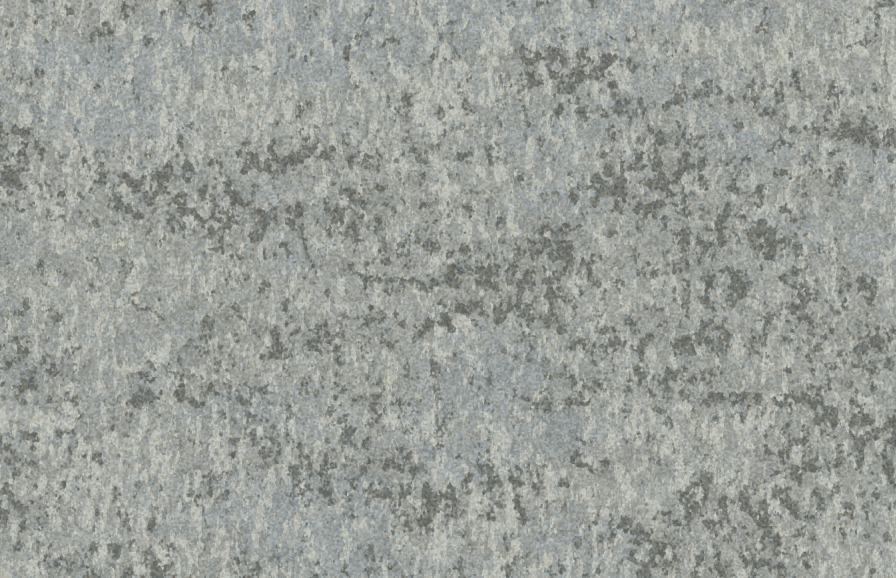
This texture is drawn by a Shadertoy shader. Its source:

```glsl
const vec3 STONE = vec3(0.612, 0.628, 0.605);
const vec3 HAZE  = vec3(0.605, 0.629, 0.624);
const vec3 DARK  = vec3(0.405, 0.418, 0.394);
const vec3 PALE  = vec3(0.735, 0.744, 0.708);

const vec2 PATCH_SCALE = vec2(3.0, 7.5);     // wide worn areas
const vec2 HAZE_SCALE  = vec2(2.4, 6.5);     // smooth bluish smears
const vec2 FLAKE_SCALE = vec2(62.0, 50.0);   // dark pits
const vec2 CHIP_SCALE  = vec2(88.0, 38.0);   // upright pale chips
const vec2 DRIP_SCALE  = vec2(60.0, 10.0);   // long upright streaks
const float GRAIN_SCALE = 290.0;

const float PATCH_GAIN = 0.68;
const float MOTTLE_GAIN = 0.12;
const float GRAIN_GAIN = 0.15;
const float TINT_GAIN = 0.04;
const vec2 DARK_EDGE = vec2(0.53, 0.78);
const vec2 PALE_EDGE = vec2(0.51, 0.69);
const float SEAM_Y = 0.297;   // share of the height
const float SEAM_X = 0.490;   // share of the width

vec3 hash3(vec2 p) {
    vec3 q = fract(p.xyx * vec3(0.1031, 0.1030, 0.0973));
    q += dot(q, q.yxz + 33.33);
    return fract((q.xxy + q.yzz) * q.zyx);
}

// Cellular noise: random cell values blended by distance to jittered centres
float cells(vec2 p) {
    vec2 cell = floor(p), f = p - cell;
    float sum = 0.0, total = 0.0;
    for (int j = -1; j <= 1; j++)
    for (int i = -1; i <= 1; i++) {
        vec2 offset = vec2(i, j);
        vec3 h = hash3(cell + offset + 200.0);
        vec2 d = offset + h.xy - f;
        float weight = exp(-6.0 * dot(d, d));
        sum += weight * h.z;
        total += weight;
    }
    return sum / total;
}

float layers(vec2 p, int count, float rough) {
    float sum = 0.0, total = 0.0, gain = 1.0;
    for (int i = 0; i < count; i++) {
        sum += gain * cells(p);
        total += gain;
        gain *= rough;
        p = p * 2.03 + vec2(17.3, 31.7);
    }
    return sum / total;
}

void mainImage(out vec4 fragColor, in vec2 fragCoord) {
    vec2 p = fragCoord / iResolution.y;
    float seamX = SEAM_X * iResolution.x / iResolution.y;

    // Broad structure: worn patches, level bands, hazy smears
    vec2 warp = 0.02 * sin(p.yx * vec2(9.0, 5.0) + 2.0 * sin(p * vec2(4.0, 7.0)));
    vec2 q = p + warp;
    float worn = layers(q * PATCH_SCALE + 3.0, 5, 0.75) - 0.5;
    float band = sin(20.0 * q.y + 0.6 * sin(3.0 * p.x)) * (0.6 + 0.4 * sin(4.3 * p.x + 1.0));
    float haze = smoothstep(0.46, 0.68, layers(q * HAZE_SCALE + 41.0, 5, 0.65));

    // Upright streaking above the middle and below the level seam
    float upper = smoothstep(0.64, 0.84, q.y);
    float lower = 1.0 - smoothstep(SEAM_Y - 0.002, SEAM_Y + 0.002, p.y);
    float streaky = max(upper, lower);
    float drip = layers(q * DRIP_SCALE + 77.0, 3, 0.7) - 0.5;

    // Dark pits, ragged and half worn through
    float levelSeam = exp(-70.0 * abs(p.y - SEAM_Y - 0.008)) * (1.0 - lower);
    float pits = layers(p * FLAKE_SCALE + 11.0, 3, 0.8) + PATCH_GAIN * worn
               + 0.045 * band * (1.0 - streaky) + 0.28 * drip * streaky
               + 0.07 * levelSeam - 0.08 * haze;
    float dark = smoothstep(DARK_EDGE.x, DARK_EDGE.y, pits);

    // Pale chips, gathered in the streaky zones and along the upright seam
    float uprightSeam = exp(-120.0 * abs(p.x - seamX));
    float chips = layers(p * CHIP_SCALE + 59.0, 3, 0.7) - 0.2 * worn
                - 0.3 * drip * streaky + 0.055 * (streaky - 0.4)
                + 0.1 * uprightSeam - 0.06 * haze;
    float pale = smoothstep(PALE_EDGE.x, PALE_EDGE.y, chips);

    // Stack the coats, then the mottling and fine grain
    vec3 color = mix(STONE, HAZE, haze);
    color += MOTTLE_GAIN * (layers(p * vec2(40.0, 30.0) + 91.0, 3, 0.8) - 0.5);
    color = mix(color, PALE, 0.85 * pale);
    color = mix(color, DARK, 0.85 * dark);
    color += GRAIN_GAIN * (cells(p * GRAIN_SCALE) - 0.5);
    color += TINT_GAIN * (cells(p * GRAIN_SCALE + 430.0) - 0.5) * vec3(1.0, 0.0, -1.0);

    fragColor = vec4(clamp(color, 0.0, 1.0), 1.0);
}
```
